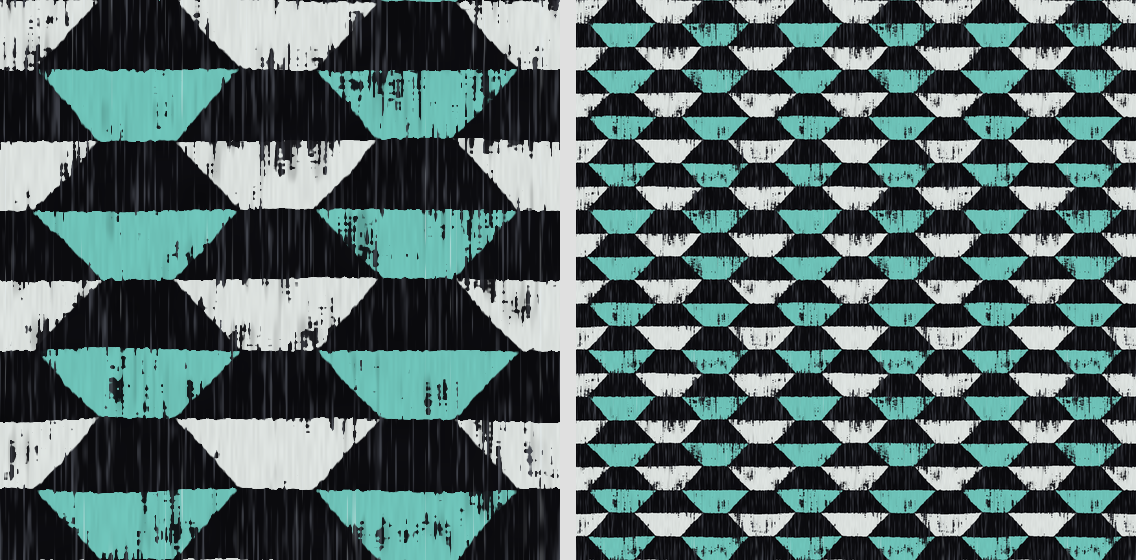
Left, the tile; right, the same tile 3 across and 3 down.
Give the GLSL for this pattern, as a Shadertoy shader.

```glsl
#define COLUMNS 2.0
#define ROWS 8.0
#define TOP_HALF 0.182
#define BOTTOM_HALF 0.066
#define CENTER_X 0.245
#define WOBBLE 0.010
#define WEAR_LEVEL 0.71
#define BLACK vec3(0.042, 0.042, 0.055)
#define GREY vec3(0.24, 0.25, 0.28)
#define TEAL vec3(0.43, 0.76, 0.72)
#define WHITE vec3(0.86, 0.88, 0.87)
#define PALE vec3(0.90, 0.93, 0.94)

float hash(vec2 p) {
    vec3 q = fract(p.xyx * 0.1031);
    q += dot(q, q.yzx + 33.33);
    return fract((q.x + q.y) * q.z);
}

// Value noise that wraps after a whole number of cells
float tileNoise(vec2 uv, vec2 cells, float seed) {
    vec2 p = uv * cells;
    vec2 cell = floor(p);
    vec2 f = fract(p);
    f = f * f * (3.0 - 2.0 * f);
    vec2 a = mod(cell, cells) + seed;
    vec2 b = mod(cell + 1.0, cells) + seed;
    return mix(mix(hash(a), hash(vec2(b.x, a.y)), f.x),
               mix(hash(vec2(a.x, b.y)), hash(b), f.x), f.y);
}

float smoothMax(float a, float b, float k) {
    float h = max(k - abs(a - b), 0.0) / k;
    return max(a, b) + h * h * k * 0.25;
}

// Signed distance to a trapezoid standing on its short side at y = 0
float trapezoid(vec2 p, float height) {
    vec2 normal = normalize(vec2(height, BOTTOM_HALF - TOP_HALF));
    float side = dot(vec2(abs(p.x) - BOTTOM_HALF, p.y), normal);
    float ends = abs(p.y - 0.5 * height) - 0.5 * height;
    return smoothMax(side, ends, 0.007);
}

void mainImage(out vec4 fragColor, in vec2 fragCoord) {
    vec2 uv = fragCoord / iResolution.xy;
    float aa = 1.0 / min(iResolution.x, iResolution.y);

    // Vertical brush grain and broad patches
    float fine = tileNoise(uv, vec2(256.0, 26.0), 11.0);
    float streak = tileNoise(uv, vec2(120.0, 10.0), 37.0);
    float fleck = tileNoise(uv, vec2(90.0, 180.0), 53.0);
    float patches = tileNoise(uv, vec2(14.0, 20.0), 71.0);
    float grain = 0.45 * fine + 0.30 * streak + 0.25 * fleck;

    // Hand-drawn wobble shared by neighbouring rows
    vec2 warp = vec2(tileNoise(uv, vec2(6.0, 16.0), 5.0),
                     tileNoise(uv, vec2(5.0, 8.0), 23.0)) - 0.5;
    vec2 p = uv + WOBBLE * warp;
    p.y += 0.004 * (tileNoise(uv, vec2(130.0, 16.0), 91.0) - 0.5);

    // Staggered rows of trapezoids in alternating colours
    float row = floor(p.y * ROWS);
    float parity = mod(row, 2.0);
    float height = 1.0 / ROWS;
    float period = 1.0 / COLUMNS;
    float x = p.x - CENTER_X - 0.5 * period * parity;
    x = (fract(x / period + 0.5) - 0.5) * period;
    float dist = trapezoid(vec2(x, p.y - row * height), height);
    dist += 0.006 * (grain - 0.5);

    // Dark ground with fine brushed lines
    float lines = 0.6 * tileNoise(uv, vec2(256.0, 5.0), 131.0) + 0.4 * fine;
    vec3 ground = mix(BLACK, GREY, smoothstep(0.50, 0.92, lines));
    ground *= 0.85 + 0.3 * patches;

    // Paint with faint shading, chipped most near its edges
    vec3 paint = mix(TEAL, WHITE, parity);
    paint *= 1.0 - 0.16 * smoothstep(0.55, 0.85, 0.6 * streak + 0.4 * patches);
    paint *= 0.97 + 0.06 * fine;
    float wear = grain + 0.5 * (patches - 0.5);
    wear += 0.10 * exp(min(dist, 0.0) / 0.008);
    float chips = smoothstep(WEAR_LEVEL - 0.02, WEAR_LEVEL + 0.06, wear);
    float cover = (1.0 - smoothstep(-aa, aa, dist)) * (1.0 - 0.94 * chips);
    vec3 color = mix(ground, paint, cover);

    // Long pale scratches running through every row
    float scratch = smoothstep(0.82, 0.98, tileNoise(uv, vec2(200.0, 2.0), 171.0));
    scratch *= smoothstep(0.3, 0.8, tileNoise(uv, vec2(100.0, 22.0), 193.0));
    color = mix(color, PALE, scratch * mix(0.28, 0.5, cover));

    fragColor = vec4(color, 1.0);
}
```
